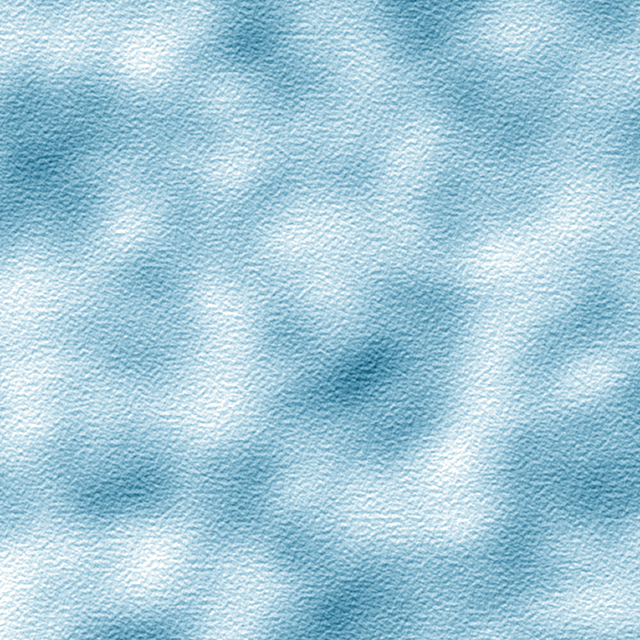
This texture is drawn by a Shadertoy shader. Its source:

```glsl
// Embossed watercolour paper with soft, cloudy blue and white washes.

const vec3  DEEP_BLUE   = vec3(0.30, 0.56, 0.67);
const vec3  PALE_BLUE   = vec3(0.89, 0.94, 0.96);
const vec3  MID_BOOST   = vec3(0.00, 0.08, 0.13); // bends the ramp toward cyan
const float MEAN_TONE   = 0.56;
const float CLOUD_SCALE = 5.2;                    // wash cells per canvas
const float CLOUD_GAIN  = 0.86;
const float CLOUD_ANGLE = 0.6;
const vec2  GRAIN_SCALE = vec2(125.0, 155.0);     // paper cells per canvas
const float GRAIN_GAIN  = 0.54;
const vec2  LIGHT_STEP  = vec2(-0.0004, 0.0017);  // toward the light, from above

float hash(vec2 cell) {
    vec3 q = fract(cell.xyx * 0.1031);
    q += dot(q, q.yzx + 33.33);
    return fract((q.x + q.y) * q.z);
}

// Slope contribution of one lattice corner, with a random unit gradient.
float corner(vec2 cell, vec2 offset) {
    float angle = 6.28318 * hash(cell);
    return dot(vec2(cos(angle), sin(angle)), offset);
}

float gradientNoise(vec2 p) {
    vec2 i = floor(p), f = p - i;
    vec2 u = f * f * f * (f * (f * 6.0 - 15.0) + 10.0);
    vec2 e = vec2(1.0, 0.0);
    return mix(mix(corner(i, f), corner(i + e.xy, f - e.xy), u.x),
               mix(corner(i + e.yx, f - e.yx), corner(i + e.xx, f - e.xx), u.x), u.y);
}

mat2 rotation(float a) {
    return mat2(cos(a), sin(a), -sin(a), cos(a));
}

// Broad blurred washes, slightly stretched along a diagonal.
float clouds(vec2 uv) {
    vec2 p = rotation(-CLOUD_ANGLE) * uv * vec2(CLOUD_SCALE);
    p *= vec2(0.88, 1.12);
    float sum = gradientNoise(p + 17.3);
    sum += 0.42 * gradientNoise(rotation(0.9) * p * 2.0 + 41.7);
    sum += 0.10 * gradientNoise(rotation(1.7) * p * 4.3 + 73.1);
    return sum;
}

// Height of the paper surface.
float paper(vec2 uv) {
    vec2 p = uv * GRAIN_SCALE;
    return gradientNoise(p + 211.0)
         + 0.50 * gradientNoise(rotation(0.5) * p * 1.9 + 307.0);
}

void mainImage(out vec4 fragColor, in vec2 fragCoord) {
    vec2 uv = fragCoord / iResolution.y;

    // Slopes facing the light brighten, the far sides darken.
    float relief = paper(uv - LIGHT_STEP) - paper(uv + LIGHT_STEP);
    float tone = MEAN_TONE + CLOUD_GAIN * clouds(uv) + GRAIN_GAIN * relief;

    // Blue ramp, continuing past both ends into shadow and white.
    vec3 color = mix(DEEP_BLUE, PALE_BLUE, tone) + MID_BOOST * tone * (1.0 - tone);
    fragColor = vec4(clamp(color, 0.0, 1.0), 1.0);
}
```
